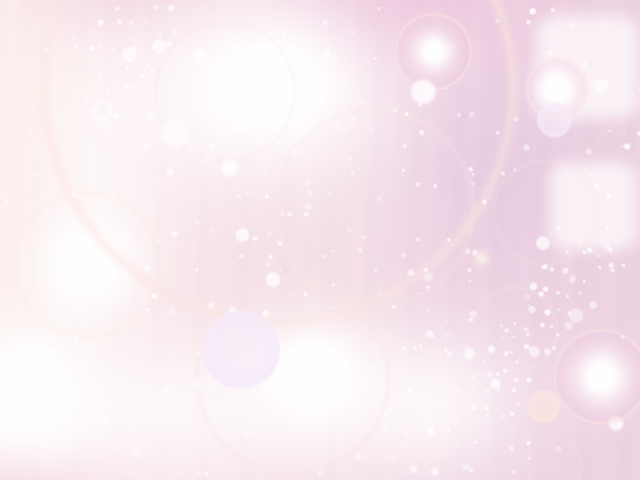
This background is drawn by a Shadertoy shader. Its source:

```glsl
// A pale pink field of soft white glows, thin halo rings and drifting bokeh.
// Gaussian lobes tint the field, distance functions draw the discs and rings,
// and jittered cells scatter sparkles where a density function allows them.

const vec3 WHITE = vec3(1.0, 0.995, 0.998);
const vec3 CREAM = vec3(0.985, 0.93, 0.925);
const vec3 BLUSH = vec3(0.955, 0.87, 0.905);
const vec3 ROSE = vec3(0.925, 0.765, 0.855);
const vec3 MAUVE = vec3(0.90, 0.79, 0.875);
const vec3 LAVENDER = vec3(0.965, 0.92, 0.975);
const vec3 PEACH = vec3(0.985, 0.90, 0.885);

float lobe(vec2 p, vec2 center, vec2 radii) {
    vec2 d = (p - center) / radii;
    return exp(-dot(d, d));
}

// Glow with a saturated core and a soft skirt.
float glow(vec2 p, vec2 center, vec2 radii) {
    return min(1.0, 1.35 * lobe(p, center, radii));
}

float disc(vec2 p, vec2 center, float radius, float blur) {
    return 1.0 - smoothstep(radius - blur, radius + blur, length(p - center));
}

float ring(vec2 p, vec2 center, float radius, float width) {
    float d = (length(p - center) - radius) / width;
    return exp(-d * d);
}

float softBox(vec2 p, vec2 center, float halfSize, float blur) {
    vec2 d = abs(p - center) - halfSize * 0.55;
    float dist = length(max(d, 0.0)) - halfSize * 0.45;
    return 1.0 - smoothstep(-blur, blur, dist);
}

float segmentDistance(vec2 p, vec2 a, vec2 b) {
    vec2 ab = b - a;
    return length(p - a - ab * clamp(dot(p - a, ab) / dot(ab, ab), 0.0, 1.0));
}

vec3 hash3(vec2 cell) {
    vec3 q = fract(vec3(cell.xyx) * vec3(0.1031, 0.1030, 0.0973));
    q += dot(q, q.yxz + 33.33);
    return fract((q.xxy + q.yzz) * q.zyx);
}

// Chance that a sparkle exists at a place.
float sparkleDensity(vec2 p) {
    float trail = exp(-pow(segmentDistance(p, vec2(1.04, 0.2), vec2(1.22, 0.46)) / 0.055, 2.0));
    float swarm = lobe(p, vec2(0.29, 0.86), vec2(0.08, 0.13));
    float drift = lobe(p, vec2(0.92, 0.16), vec2(0.15, 0.13));
    float edge = lobe(p, vec2(1.31, 0.72), vec2(0.06, 0.06));
    float middle = lobe(p, vec2(0.68, 0.52), vec2(0.32, 0.22));
    return 0.04 + 0.7 * trail + 0.55 * swarm + 0.5 * drift + 0.5 * edge + 0.2 * middle;
}

float sparkles(vec2 p, float scale, float seed) {
    vec2 cell = floor(p * scale);
    vec3 h = hash3(cell + seed);
    vec3 k = hash3(cell + seed + 71.0);
    float present = step(k.x, sparkleDensity((cell + 0.5) / scale));
    float radius = mix(0.08, 0.2, h.z);
    return present * mix(0.3, 0.85, k.y) * disc(fract(p * scale), mix(vec2(0.25), vec2(0.75), h.xy), radius, 0.05);
}

// Translucent bokeh disc with a brighter rim.
vec3 bokeh(vec3 color, vec2 p, vec2 center, float radius, vec3 tint, float strength) {
    float fill = disc(p, center, radius, 0.0025) * mix(0.55, 1.0, smoothstep(0.0, radius, length(p - center)));
    return mix(color, tint, strength * fill);
}

// Bright star core inside a fine halo.
vec3 haloStar(vec3 color, vec2 p, vec2 center, float core, float halo) {
    color = mix(color, ROSE, 0.45 * disc(p, center, halo, 0.01));
    color = mix(color, WHITE, 0.45 * lobe(p, center, vec2(halo * 0.75)));
    color = mix(color, PEACH, 0.55 * ring(p, center, halo, 0.003));
    return mix(color, WHITE, glow(p, center, vec2(core)));
}

void mainImage(out vec4 fragColor, in vec2 fragCoord) {
    vec2 p = fragCoord / iResolution.y;
    p.x += 0.5 * (4.0 / 3.0 - iResolution.x / iResolution.y);

    // Field: cream on the left, rose and mauve toward the right.
    vec3 color = mix(CREAM, BLUSH, smoothstep(0.05, 0.65, p.x));
    color = mix(color, vec3(0.93, 0.825, 0.885), smoothstep(0.6, 1.15, p.x));
    color = mix(color, ROSE, 0.9 * lobe(p, vec2(0.82, 1.0), vec2(0.25, 0.2)));
    color = mix(color, ROSE, 0.55 * lobe(p, vec2(0.28, 1.03), vec2(0.2, 0.12)));
    color = mix(color, MAUVE, 0.8 * lobe(p, vec2(1.02, 0.67), vec2(0.16, 0.2)));
    color = mix(color, ROSE, 0.6 * lobe(p, vec2(0.0, -0.02), vec2(0.25, 0.09)));
    color += 0.003 * (sin(p.x * 71.0) + sin(p.x * 143.0 + 2.0 * sin(p.y * 5.0)));

    // Soft white glows and hazy patches.
    color = mix(color, WHITE, glow(p, vec2(0.56, 0.82), vec2(0.19, 0.14)));
    color = mix(color, WHITE, 0.55 * lobe(p, vec2(0.5, 0.8), vec2(0.34, 0.22)));
    color = mix(color, WHITE, glow(p, vec2(0.182, 0.448), vec2(0.1)));
    color = mix(color, WHITE, glow(p, vec2(0.06, 0.185), vec2(0.13)));
    color = mix(color, WHITE, glow(p, vec2(0.65, 0.215), vec2(0.13, 0.11)));
    color = mix(color, WHITE, 0.72 * lobe(p, vec2(0.4, 0.15), vec2(0.48, 0.15)));
    color = mix(color, WHITE, 0.75 * lobe(p, vec2(0.9, 0.16), vec2(0.18, 0.14)));
    color = mix(color, WHITE, 0.5 * lobe(p, vec2(0.2, 0.62), vec2(0.13, 0.25)));
    color = mix(color, WHITE, 0.72 * softBox(p, vec2(1.224, 0.86), 0.107, 0.03));
    color = mix(color, WHITE, 0.72 * softBox(p, vec2(1.236, 0.57), 0.09, 0.03));
    color = mix(color, PEACH, 0.4 * lobe(p, vec2(0.743, 0.44), vec2(0.014, 0.13)));

    // Large faint halo rings.
    float halos = ring(p, vec2(0.58, 0.818), 0.488, 0.012) + 0.7 * ring(p, vec2(0.61, 0.213), 0.2, 0.006);
    halos += 0.5 * ring(p, vec2(0.781, 0.566), 0.205, 0.006) + 0.5 * ring(p, vec2(0.469, 0.809), 0.145, 0.004);
    halos += 0.4 * ring(p, vec2(1.137, 0.557), 0.108, 0.004) + 0.4 * ring(p, vec2(1.073, 0.314), 0.087, 0.004);
    halos += 0.4 * ring(p, vec2(0.182, 0.448), 0.151, 0.005) + 0.4 * ring(p, vec2(1.155, 0.03), 0.057, 0.004);
    color = mix(color, PEACH, 0.5 * min(halos, 1.0));

    // Sparkles in three sizes.
    for (int i = 0; i < 3; i++)
        color = mix(color, WHITE, sparkles(p, 13.0 + 11.0 * float(i), 19.0 * float(i)));

    // Stars and bokeh in front.
    color = haloStar(color, p, vec2(0.903, 0.892), 0.032, 0.078);
    color = haloStar(color, p, vec2(1.16, 0.815), 0.04, 0.062);
    color = haloStar(color, p, vec2(1.253, 0.215), 0.045, 0.097);
    color = bokeh(color, p, vec2(0.502, 0.271), 0.081, LAVENDER, 0.9);
    color = bokeh(color, p, vec2(1.155, 0.75), 0.036, LAVENDER, 0.8);
    color = bokeh(color, p, vec2(1.132, 0.153), 0.035, PEACH, 0.9);
    color = mix(color, WHITE, 0.85 * disc(p, vec2(0.882, 0.809), 0.025, 0.006));
    color = mix(color, WHITE, 0.7 * disc(p, vec2(0.365, 0.722), 0.028, 0.01));
    color = mix(color, WHITE, 0.85 * disc(p, vec2(0.479, 0.651), 0.017, 0.006));
    color = mix(color, WHITE, 0.7 * ring(p, vec2(0.214, 0.769), 0.018, 0.003));
    color = mix(color, vec3(0.99, 0.97, 0.9), 0.8 * lobe(p, vec2(1.002, 0.462), vec2(0.014)));

    fragColor = vec4(clamp(color, 0.0, 1.0), 1.0);
}
```
